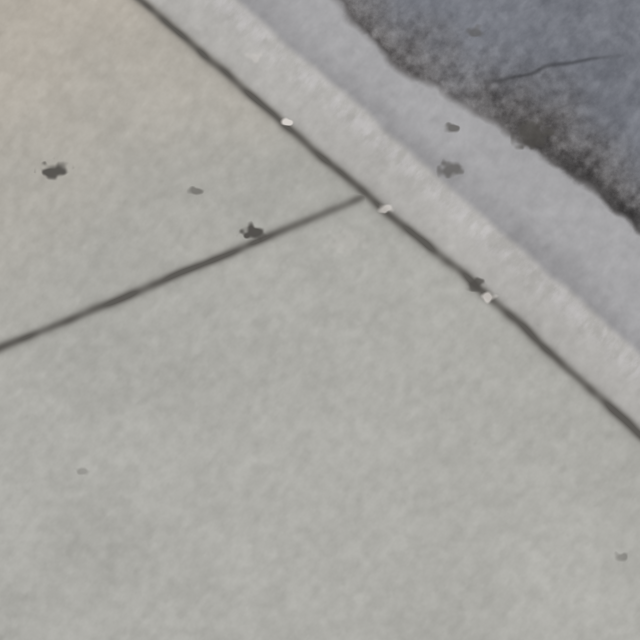
This texture is drawn by a Shadertoy shader. Its source:

```glsl
const vec3 WARM_SLAB = vec3(0.695, 0.668, 0.625);
const vec3 COOL_SLAB = vec3(0.668, 0.666, 0.645);
const vec3 CURB = vec3(0.685, 0.678, 0.665);
const vec3 CREST = vec3(0.735, 0.725, 0.725);
const vec3 GUTTER = vec3(0.645, 0.643, 0.650);
const vec3 CURB_FACE = vec3(0.585, 0.582, 0.590);
const vec3 ASPHALT = vec3(0.455, 0.465, 0.495);
const vec3 DEBRIS = vec3(0.405, 0.395, 0.395);
const vec3 GROOVE = vec3(0.345, 0.335, 0.320);
const vec3 CHIP = vec3(0.84, 0.82, 0.80);
const float GRAIN = 0.060;
const float MOTTLE = 0.050;

// Centre, radius and strength of each mark.
const int STAIN_COUNT = 10;
const vec4 STAINS[STAIN_COUNT] = vec4[](
    vec4(0.085, 0.733, 0.016, 0.90), vec4(0.306, 0.702, 0.008, 0.50),
    vec4(0.395, 0.637, 0.014, 0.95), vec4(0.706, 0.800, 0.009, 0.65),
    vec4(0.703, 0.736, 0.014, 0.60), vec4(0.742, 0.556, 0.012, 0.75),
    vec4(0.970, 0.130, 0.008, 0.35), vec4(0.130, 0.264, 0.008, 0.25),
    vec4(0.833, 0.788, 0.024, 0.75), vec4(0.742, 0.951, 0.010, 0.45));
const int CHIP_COUNT = 5;
const vec4 CHIPS[CHIP_COUNT] = vec4[](
    vec4(0.449, 0.809, 0.007, 1.00), vec4(0.605, 0.674, 0.009, 0.75),
    vec4(0.764, 0.535, 0.009, 0.80), vec4(0.397, 0.911, 0.010, 0.35),
    vec4(0.540, 0.622, 0.022, 0.20));

float hash(vec2 p) {
    vec3 q = fract(vec3(p.xyx) * 0.1031);
    q += dot(q, q.yzx + 33.33);
    return fract((q.x + q.y) * q.z);
}

float noise(vec2 p) {
    vec2 cell = floor(p), f = fract(p);
    f = f * f * (3.0 - 2.0 * f);
    return mix(mix(hash(cell), hash(cell + vec2(1, 0)), f.x),
               mix(hash(cell + vec2(0, 1)), hash(cell + vec2(1, 1)), f.x), f.y);
}

float fbm(vec2 p) {
    float sum = 0.0, amplitude = 0.5;
    for (int i = 0; i < 4; i++) {
        sum += amplitude * noise(p);
        p = mat2(1.6, 1.2, -1.2, 1.6) * p + 7.3;
        amplitude *= 0.5;
    }
    return sum / 0.9375;
}

// Signed distance above a sloped line through a point.
float above(vec2 p, vec2 start, float slope) {
    return (p.y - start.y - slope * (p.x - start.x)) * inversesqrt(1.0 + slope * slope);
}

float bump(float x, float width) {
    return exp(-x * x / (width * width));
}

float blot(vec2 p, vec4 mark) {
    vec2 q = (p - mark.xy) / (mark.z * vec2(1.25, 0.8));
    float ragged = length(q) + 0.9 * (noise(p * 130.0) - 0.5);
    return mark.w * smoothstep(1.35, 0.45, ragged);
}

void mainImage(out vec4 fragColor, in vec2 fragCoord) {
    vec2 uv = fragCoord / iResolution.xy;
    float aa = 1.0 / iResolution.y;
    float broad = fbm(uv * 7.0) - 0.5;
    float fine = fbm(uv * 75.0) - 0.5;
    float wobble = noise(uv * 28.0) - 0.5;
    float streak = fbm(mat2(0.755, 0.656, -0.656, 0.755) * uv * vec2(90.0, 45.0)) - 0.5;

    // Signed distances, each growing toward the road.
    float joint = above(uv, vec2(0.221, 1.0), -0.869)
                - 0.007 * bump(uv.x - 0.76, 0.12) + 0.003 * wobble;
    float crest = above(uv, vec2(0.371, 1.0), -0.879) + 0.006 * wobble;
    float road = above(uv, vec2(0.521, 1.0), -0.747)
               + 0.024 * bump(uv.x - 0.64, 0.08) + 0.016 * wobble + 0.012 * fine;
    float cross = above(uv, vec2(0.0, 0.456), 0.415) + 0.003 * wobble;

    // Slabs, warmer toward the upper left.
    float warmth = smoothstep(0.35, 1.15, uv.y - 0.45 * uv.x + 0.25 * broad);
    vec3 color = mix(COOL_SLAB, WARM_SLAB, warmth);
    color += 0.012 * smoothstep(0.6, 0.0, uv.y) * uv.x;

    // Curb with a bright worn crest.
    color = mix(color, CURB, smoothstep(-0.004, 0.012, joint));
    float worn = bump(crest + 0.018, 0.018) * smoothstep(-0.25, 0.25, streak);
    color = mix(color, CREST, 0.8 * worn);

    // Gutter, shaded below the curb face.
    vec3 gutter = mix(CURB_FACE, GUTTER, smoothstep(0.0, 0.060, crest + 0.02 * broad));
    color = mix(color, gutter, smoothstep(-0.008, 0.008, crest));
    color += MOTTLE * broad + GRAIN * fine + 0.045 * streak;

    // Road with loose grit along its edge and a hairline crack.
    float grit = smoothstep(0.13, 0.0, road + 0.12 * broad);
    vec3 asphalt = mix(ASPHALT, DEBRIS, grit);
    asphalt += 0.10 * broad + (0.10 + 0.20 * grit) * fine + 0.08 * streak;
    asphalt *= 1.0 - 0.28 * bump(road - 0.012, 0.018) * smoothstep(0.7, 0.95, uv.x);
    float crack = bump(above(uv, vec2(0.768, 0.876), 0.19) + 0.012 * wobble, 0.004);
    crack *= smoothstep(0.74, 0.79, uv.x) * smoothstep(1.0, 0.90, uv.x);
    asphalt *= 1.0 - 0.25 * crack;
    color = mix(color, asphalt, smoothstep(-0.007 - aa, 0.007 + aa, road));

    // Grooves, partly filled with dust.
    float dust = 0.72 + 0.45 * (noise(uv * 45.0) - 0.3);
    float longWidth = mix(0.0042, 0.0060, uv.x);
    float longGroove = bump(joint, longWidth + aa) + 0.22 * bump(joint, 0.014);
    float crossGroove = bump(cross, 0.0052 + aa) + 0.14 * bump(cross, 0.014);
    crossGroove *= smoothstep(0.004, -0.004, joint) * mix(1.0, 0.75, smoothstep(0.4, 0.5, uv.x));
    color = mix(color, GROOVE, clamp(max(longGroove, crossGroove) * dust, 0.0, 0.95));

    // Stains and pale chips.
    for (int i = 0; i < STAIN_COUNT; i++)
        color = mix(color, GROOVE * 0.9, blot(uv, STAINS[i]));
    for (int i = 0; i < CHIP_COUNT; i++)
        color = mix(color, CHIP, blot(uv, CHIPS[i]));

    fragColor = vec4(clamp(color, 0.0, 1.0), 1.0);
}
```
